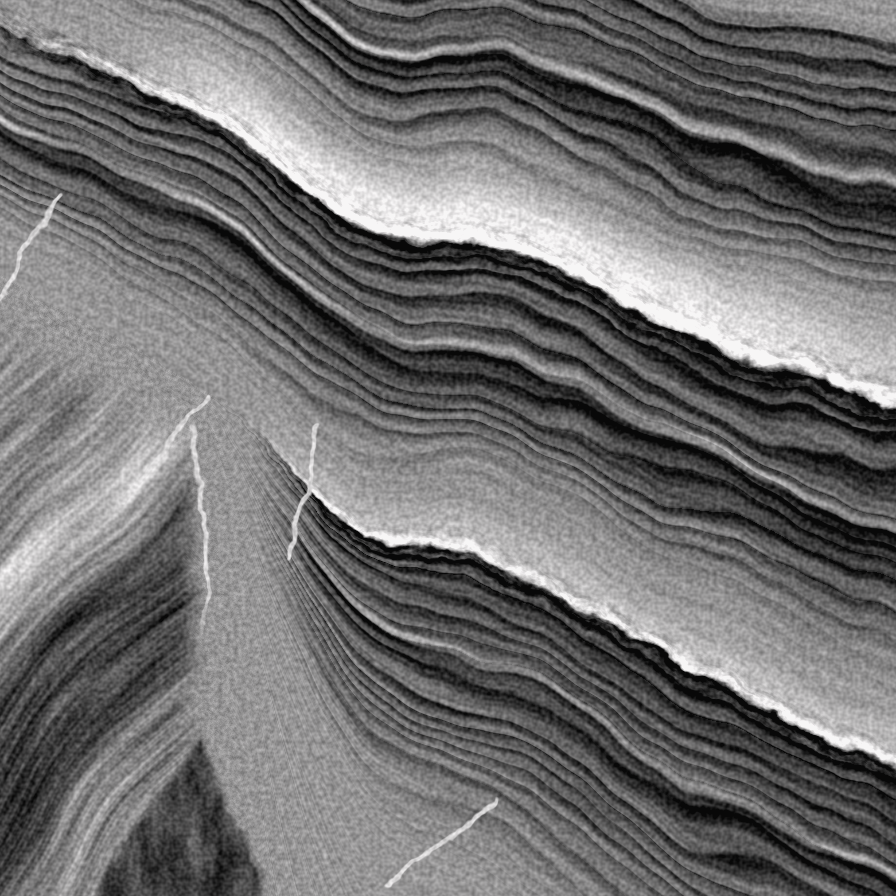
This texture is drawn by a WebGL 1 fragment shader. Its source:

```glsl
precision highp float;
uniform vec2 u_resolution;

const vec3 TINT = vec3(1.0, 0.993, 0.995);
const float ROCK_DARK = 0.40;
const float ROCK_LIGHT = 0.59;
const float LAYER_COUNT = 44.0;
const float LAYER_CONTRAST = 0.30;
const float GRAIN = 0.17;
const float VEIN_WIDTH = 0.0026;
const float UPPER_LEDGE = -0.21;
const float MIDDLE_LEDGE = 0.122;
const float LOWER_LEDGE = 0.47;
const float LOWER_CLIFF = 0.35;
const float AXIS_X = 0.225;

float hash(vec2 p) {
  p = fract(p * vec2(0.1031, 0.1137));
  p += dot(p, p.yx + 33.33);
  return fract((p.x + p.y) * p.x * 17.0);
}

float gradNoise(vec2 p) {
  vec2 i = floor(p), f = fract(p);
  vec2 w = f * f * f * (f * (f * 6.0 - 15.0) + 10.0);
  vec4 corner;
  for (int k = 0; k < 4; k++) {
    vec2 o = vec2(mod(float(k), 2.0), floor(float(k) / 2.0));
    float a = 6.2832 * hash(i + o + 211.0);
    float g = dot(vec2(cos(a), sin(a)), f - o);
    if (k == 0) corner.x = g;
    else if (k == 1) corner.y = g;
    else if (k == 2) corner.z = g;
    else corner.w = g;
  }
  return 1.4 * mix(mix(corner.x, corner.y, w.x), mix(corner.z, corner.w, w.x), w.y);
}

float fbm(vec2 p) {
  float sum = 0.0, amp = 0.6;
  for (int k = 0; k < 4; k++) {
    sum += amp * gradNoise(p);
    p = p * 2.03 + 17.3;
    amp *= 0.5;
  }
  return sum;
}

float bell(float v, float width) { return exp(-v * v / (width * width)); }

float band(float v, float a, float b, float c, float d) {
  return smoothstep(a, b, v) * (1.0 - smoothstep(c, d, v));
}

// Bright lip above an edge, soft shadow beneath it
float ledge(float v, float reach) {
  float shadow = smoothstep(-0.001, 0.004, v) * exp(-max(v, 0.0) / reach);
  return 0.30 * bell(v + 0.006, 0.006) - 0.34 * shadow;
}

// Depth through the folded beds; beds steepen beside the fold axis
float bedDepth(vec2 p) {
  float fold = 0.03 + 0.42 * p.x + 0.055 * bell(p.x - 0.41, 0.11)
             + 0.02 * bell(p.x - 0.78, 0.15);
  float s = (p.y - fold) / (1.0 + 0.3 * (p.x - 0.5));
  s += 0.014 * gradNoise(vec2(p.x * 8.0, s * 5.0))
     + 0.005 * gradNoise(vec2(p.x * 24.0, s * 14.0));
  float cliff = bell(s - 0.01, 0.03) + bell(s - LOWER_CLIFF, 0.025);
  return s + 0.008 * cliff * fbm(p * vec2(32.0, 45.0));
}

float veins(vec2 p) {
  vec2 wobble = 0.012 * vec2(fbm(p * 18.0), fbm(p * 18.0 + 40.0));
  float ink = 0.0;
  for (int k = 0; k < 4; k++) {
    float i = float(k);
    vec2 centre = vec2(0.03 + 0.155 * i, 0.28 + 0.22 * i - 0.17 * max(0.0, 1.0 - abs(i - 2.0)));
    float angle = 2.1 + 0.35 * sin(i * 2.6);
    vec2 dir = vec2(cos(angle), sin(angle));
    vec2 q = p + wobble - centre;
    float along = dot(q, dir);
    float off = length(q - dir * clamp(along, -0.075, 0.075));
    ink = max(ink, 1.0 - smoothstep(VEIN_WIDTH * 0.5, VEIN_WIDTH * 1.5, off));
  }
  float spine = abs(p.x + wobble.x - AXIS_X - 0.008 * sin(p.y * 22.0));
  float spineInk = 1.0 - smoothstep(VEIN_WIDTH * 0.4, VEIN_WIDTH * 1.4, spine);
  return max(ink, spineInk * band(p.y, 0.47, 0.48, 0.64, 0.74));
}

void main() {
  vec2 p = gl_FragCoord.xy / u_resolution;
  p.y = 1.0 - p.y;
  float s = bedDepth(p);
  float squeeze = 0.1 / max(p.x - 0.2, 0.025);
  float depth = s + max(s - 0.33, 0.0) * squeeze * squeeze;
  float rightLimb = smoothstep(0.26, 0.38, p.x);

  // Dark bedded rock between pale smooth slopes
  float beds = band(s, -0.36, -0.335, -0.18, -0.07) + band(s, -0.004, 0.004, 0.16, 0.29)
             + band(depth, 0.346, 0.354, 0.52, 0.76) * rightLimb;
  float crest = 0.33 * bell(s + 0.03, 0.045) * smoothstep(0.08, 0.32, p.x)
              * (1.0 - 0.45 * smoothstep(0.75, 1.0, p.x))
              + 0.14 * bell(s - 0.325, 0.025) * rightLimb;
  float tone = mix(ROCK_LIGHT + crest, ROCK_DARK - 0.11 * p.x, beds);

  // Thin stepped layers and fine streaks along the beds
  float phase = depth * LAYER_COUNT + 1.2 * gradNoise(vec2(p.x * 3.0, depth * 14.0));
  float f = fract(phase);
  float ramp = smoothstep(0.0, 0.65, f) * (1.0 - smoothstep(0.86, 1.0, f));
  float strength = 0.45 + 0.8 * hash(vec2(floor(phase) + 60.0, 7.0));
  tone += LAYER_CONTRAST * strength * (ramp - 0.62) * (0.1 + 0.9 * beds);
  tone += 0.13 * gradNoise(vec2(p.x * 7.0, depth * 150.0)) * (0.35 + 0.65 * beds);

  // Main ledges and broken cliffs
  tone += ledge(s - UPPER_LEDGE, 0.02) * smoothstep(0.2, 0.4, p.x);
  tone += ledge(s - MIDDLE_LEDGE, 0.025);
  tone += ledge(depth - LOWER_LEDGE, 0.016) * rightLimb;
  tone += ledge(s, 0.028) * smoothstep(0.0, 0.15, p.x);
  tone += ledge(depth - LOWER_CLIFF, 0.03) * rightLimb;
  float rubble = bell(s + 0.005, 0.025) + bell(s - LOWER_CLIFF, 0.022) * rightLimb;
  tone += 0.4 * rubble * fbm(vec2(p.x * 45.0, s * 110.0));

  // Left limb of the fold, with fibres running down and left
  float fan = p.y + p.x * (1.0 + 0.8 * smoothstep(0.6, 1.0, p.y));
  fan += 0.02 * gradNoise(p * 6.0);
  float limb = 0.53 + 0.22 * bell(fan - 0.67, 0.05)
             - 0.27 * band(fan, 0.72, 0.80, 0.98, 1.05);
  limb += 0.18 * gradNoise(vec2(fan * 42.0, (p.x - p.y) * 4.0))
        + 0.13 * gradNoise(vec2(fan * 120.0, (p.x - p.y) * 9.0));
  float axis = p.x + 0.012 * fbm(p * 16.0);
  float leftLimb = smoothstep(0.36, 0.45, s) * (1.0 - smoothstep(0.195, 0.235, axis));
  tone = mix(tone, limb, leftLimb);

  // Mottled dark core beneath the fold
  float drop = p.y - 0.82;
  float core = min(0.6 * drop, 0.095) - abs(p.x - AXIS_X + 0.15 * drop);
  core = smoothstep(-0.004, 0.012, core + 0.012 * fbm(p * 25.0));
  tone = mix(tone, 0.27 + 0.3 * fbm(p * vec2(35.0, 14.0)), core);

  // Mineral veins and grain
  tone = mix(tone, 0.88, 0.9 * veins(p));
  tone += GRAIN * (0.6 * gradNoise(p * 230.0) + 0.4 * gradNoise(p * 120.0 + 9.0));
  gl_FragColor = vec4(clamp(tone, 0.03, 0.97) * TINT, 1.0);
}
```
